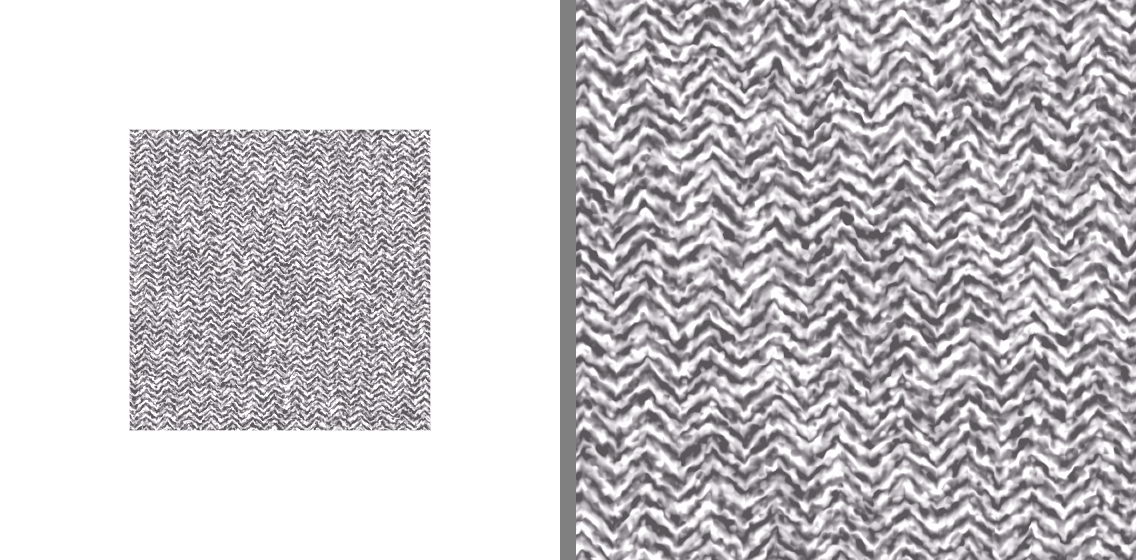
Left, the full canvas; right, a detail of the centre.
Write a three.js fragment shader that draws this texture.

```glsl
// A square swatch of grey and white herringbone tweed on a plain white ground.
// A folded diagonal wave gives the chevrons; smooth cellular noise that follows
// the twill breaks them into fibres, and layered sines make the cloth wander.

#define CHEVRONS 14.0    // zigzag periods across the swatch
#define ROWS 46.0        // twill lines down the swatch
#define RISE 1.25        // rows climbed in half a zigzag
#define FOLD_SHIFT 0.25  // sideways offset of the folds
#define HALF_SIZE 0.2685 // half the swatch side, in canvas units
#define EDGE 0.0012      // softness of the swatch border
#define CONTRAST 0.43    // strength of the twill lines
#define RAGGED 0.75      // displacement of the lines by fibres
#define GRAIN 1.05       // light and dark flecks in the yarn

varying vec2 vUv;

const float TAU = 6.283185;
const vec3 GROUND = vec3(1.0);
const vec3 DARK_YARN = vec3(0.35, 0.34, 0.35);
const vec3 LIGHT_YARN = vec3(1.0, 0.995, 1.0);

vec3 hash3(vec2 p) {
  vec3 h = fract(p.xyx * vec3(0.1031, 0.1030, 0.0973));
  h += dot(h, h.yxz + 33.33);
  return fract((h.xxy + h.yzz) * h.zyx);
}

// Blend of random cell values, weighted by distance; wraps after "period" cells.
vec2 fibreNoise(vec2 p, vec2 period) {
  vec2 cell = floor(p);
  vec2 total = vec2(0.0);
  float weightSum = 0.0;
  for (int j = -1; j <= 1; j++) {
    for (int i = -1; i <= 1; i++) {
      vec2 id = cell + vec2(float(i), float(j));
      vec3 seed = hash3(mod(id, period) + 7.0);
      vec3 value = hash3(mod(id, period) + 151.0);
      vec2 offset = id + 0.15 + 0.7 * seed.xy - p;
      float weight = exp(-5.0 * dot(offset, offset));
      total += weight * vec2(seed.z, value.x);
      weightSum += weight;
    }
  }
  return total / weightSum - 0.5;
}

// Slow unevenness of the cloth, with whole periods in both directions.
float wander(vec2 p) {
  return 0.5 * sin(TAU * (2.0 * p.x + 3.0 * p.y) + 0.8)
       + 0.3 * sin(TAU * (5.0 * p.x - 2.0 * p.y) + 2.1)
       + 0.2 * sin(TAU * (9.0 * p.x + 7.0 * p.y) + 4.0);
}

vec3 tweed(vec2 p) {
  float drift = wander(p);

  // Folded diagonals
  float across = p.x * CHEVRONS + FOLD_SHIFT + 0.04 * drift;
  float fold = abs(fract(across) - 0.5) * 2.0;
  float twill = p.y * ROWS - RISE * fold + 0.3 * drift;

  // Fibres: short cells along the twill, finer cells over the whole cloth
  vec2 threads = vec2(CHEVRONS * 8.0, ROWS * 2.0);
  vec2 slub = fibreNoise(vec2(p.x * threads.x, twill * 2.0), threads);
  vec2 fine = fibreNoise(p * 150.0, vec2(150.0));

  // Light and dark yarn
  float wave = sin(TAU * (twill + RAGGED * 0.5 * (slub.x + fine.x)));
  float tone = 0.5 + CONTRAST * wave + GRAIN * (0.6 * slub.y + 0.4 * fine.y);
  tone += 0.03 * wander(p.yx);
  tone = clamp(tone, 0.0, 1.0);

  // Faint cool tint in the middle greys
  vec3 tint = vec3(0.003, -0.006, 0.006) * 4.0 * tone * (1.0 - tone);
  return mix(DARK_YARN, LIGHT_YARN, tone) + tint;
}

void main() {
  vec2 centred = vUv - 0.5;
  vec2 swatch = centred / (2.0 * HALF_SIZE) + 0.5;

  // Square outline of the cloth
  float outside = max(abs(centred.x), abs(centred.y)) - HALF_SIZE;
  float cover = 1.0 - smoothstep(-EDGE, EDGE, outside);

  gl_FragColor = vec4(mix(GROUND, tweed(swatch), cover), 1.0);
}
```
